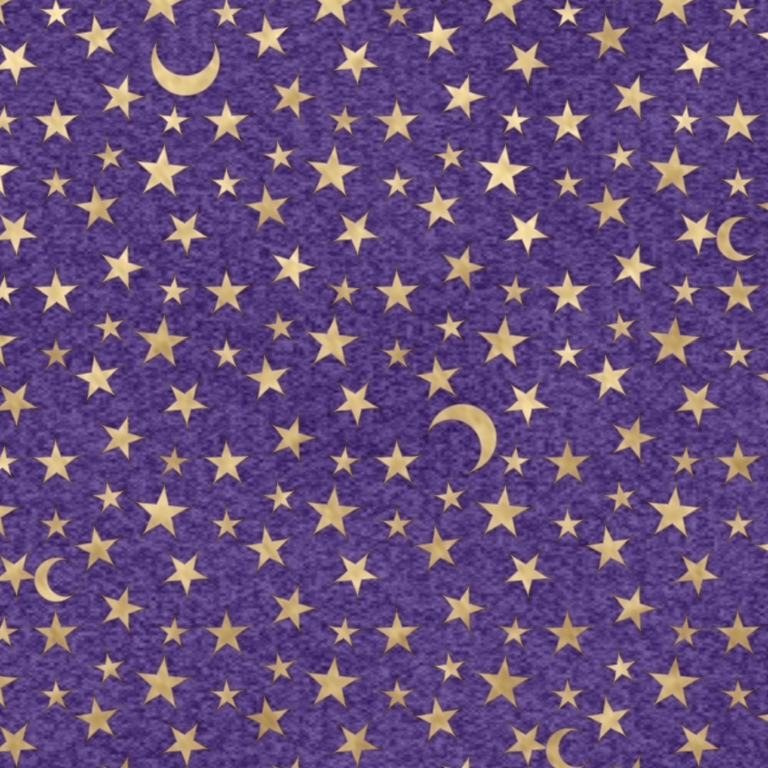
Reproduce this pattern procedurally as a three.js fragment shader.

```glsl
#define TILES 4.504
#define BIG_STAR 0.128
#define SMALL_STAR 0.084
#define BIG_MOON 0.2
#define SMALL_MOON 0.128
#define STAR_WAIST 0.4
#define EDGE 0.009
#define BLEED 0.035
#define GRAIN 0.29
#define PURPLE vec3(0.33, 0.235, 0.495)
#define GOLD_DARK vec3(0.58, 0.44, 0.21)
#define GOLD_PALE vec3(0.98, 0.89, 0.65)

varying vec2 vUv;

float hash(vec2 p) {
  return fract(sin(dot(p, vec2(127.1, 311.7))) * 43758.5453);
}

float noise(vec2 p) {
  vec2 i = floor(p);
  vec2 f = fract(p);
  f = f * f * (3.0 - 2.0 * f);
  return mix(mix(hash(i), hash(i + vec2(1.0, 0.0)), f.x),
             mix(hash(i + vec2(0.0, 1.0)), hash(i + vec2(1.0, 1.0)), f.x), f.y);
}

// Five-pointed star, turned clockwise from upright
float starDistance(vec2 p, float radius, float turn) {
  const float HALF_POINT = 0.628319;
  float a = mod(atan(p.x, p.y) - turn + HALF_POINT, 2.0 * HALF_POINT) - HALF_POINT;
  vec2 q = length(p) * vec2(cos(a), abs(sin(a)));
  vec2 tip = vec2(radius, 0.0);
  vec2 waist = STAR_WAIST * radius * vec2(cos(HALF_POINT), sin(HALF_POINT));
  vec2 side = normalize(waist - tip);
  return dot(q - tip, vec2(side.y, -side.x));
}

// Disc with a smaller disc cut out towards the opening
float moonDistance(vec2 p, float radius, float opening) {
  vec2 cut = 0.45 * radius * vec2(cos(opening), sin(opening));
  return max(length(p) - radius, 0.87 * radius - length(p - cut));
}

// Place of a motif in the tile: three wavy columns of three, y downwards
vec2 sitePosition(float col, float row, float middle) {
  float sway = -0.08 * (1.0 - middle) * sin(2.0944 * (row + 1.0));
  float top = 0.01 + 0.035 * col * (1.0 + col);
  return vec2(0.018 + 0.312 * col + sway, top + row * (0.35 - 0.03 * middle));
}

// One tile in five, a knight's move apart, holds a moon in its centre row
bool isMoon(vec2 tile, float col, float row) {
  float moonCol = max(2.0 - abs(tile.y - 2.0), step(2.5, tile.y));
  float lane = mod(tile.x + 2.0 * tile.y + 0.5, 5.0);
  return row == 1.0 && col == moonCol && abs(lane - 1.5) < 0.25;
}

void main() {
  vec2 p = vec2(vUv.x, 1.0 - vUv.y) * TILES;
  float nearest = 1.0;
  float shade = 0.0;

  // Nearest copy of each of the nine motifs
  for (int i = 0; i < 9; i++) {
    float row = floor((float(i) + 0.5) / 3.0);
    float col = float(i) - 3.0 * row;
    float middle = 1.0 - abs(col - 1.0);
    vec2 site = sitePosition(col, row, middle);
    vec2 tile = floor(p - site + 0.5);
    vec2 d = (p - site - tile) * vec2(1.0, -1.0);

    float dist = 1.0;
    if (isMoon(tile, col, row)) {
      float opening = mix(1.57 + 1.18 * col, 0.2, middle);
      dist = moonDistance(d, mix(BIG_MOON, SMALL_MOON, middle), opening);
    } else if (i != 4) {
      bool isSmall = row == 2.0 * (1.0 - middle);
      float radius = isSmall ? SMALL_STAR : BIG_STAR;
      if (i == 0) radius *= 1.2;
      float turn = 0.1 - 0.13 * col + (row == 1.0 ? 0.45 : 0.0);
      dist = starDistance(d, radius, turn);
    }
    if (dist < nearest) {
      nearest = dist;
      shade = hash(tile * 3.0 + vec2(col, row) + 17.0);
    }
  }

  // Mottled, slightly horizontal felt
  float felt = 0.6 * noise(vUv * vec2(135.0, 200.0))
             + 0.4 * noise(vUv * vec2(250.0, 310.0) + 41.0);
  float cloud = noise(vUv * 7.0 + 5.0);
  vec3 ground = PURPLE + GRAIN * (felt - 0.5) + 0.04 * (cloud - 0.5);

  // Crinkled foil, a little brighter towards the top
  vec2 crease = mat2(0.8, 0.6, -0.6, 0.8) * p;
  float foil = 0.15 + 0.35 * shade + 0.25 * (vUv.y - 0.5)
             + 0.35 * noise(crease * vec2(6.0, 14.0))
             + 0.25 * noise(crease * vec2(34.0, 20.0));
  vec3 gold = mix(GOLD_DARK, GOLD_PALE, clamp(foil, 0.0, 1.0));

  // Crisp outline with a softer bleed of blue across it
  float inside = 1.0 - smoothstep(-EDGE, EDGE, nearest);
  float soft = 1.0 - smoothstep(-BLEED, BLEED, nearest);
  vec3 color = mix(ground, gold, inside);
  color.b -= 0.32 * (soft - inside);
  gl_FragColor = vec4(color, 1.0);
}
```
